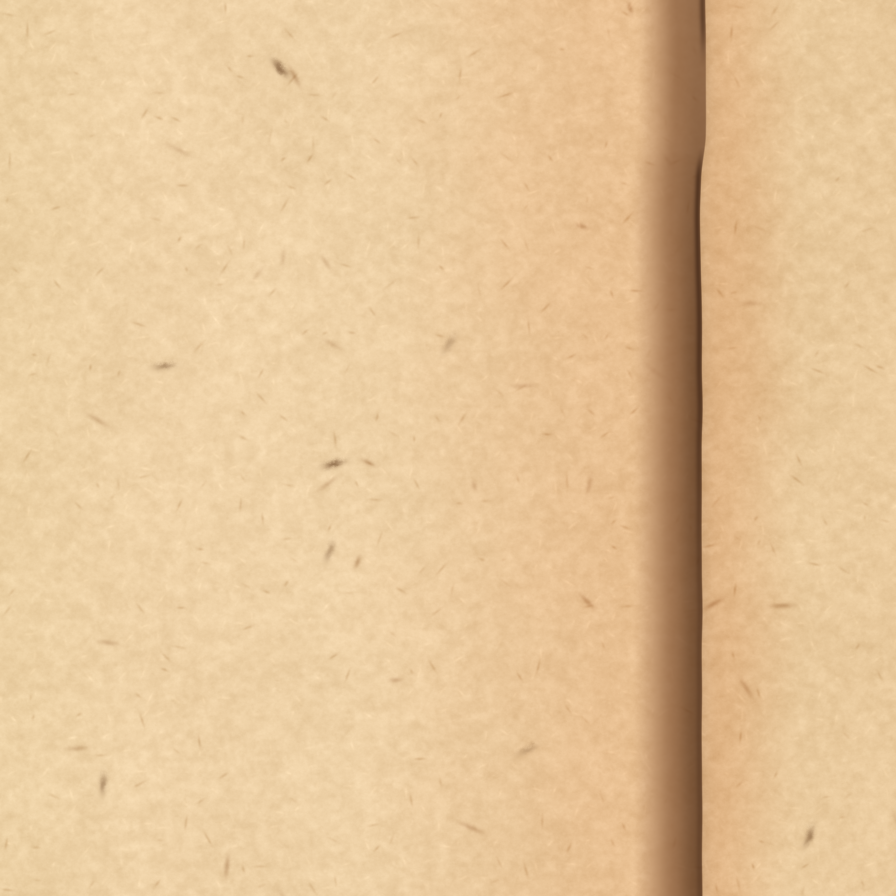
This texture is drawn by a WebGL 2 fragment shader. Its source:

```glsl
#version 300 es
precision highp float;
// Aged kraft paper with a vertical fold: layered value noise gives the pulp grain,
// scattered short strokes give the fibres, and a one-sided ramp of browns
// shades the valley left of a slightly wavering crease.
uniform vec2 u_resolution;
out vec4 fragColor;

float hash(vec2 p) {
  vec3 q = fract(p.xyx * vec3(0.1031, 0.1030, 0.0973));
  q += dot(q, q.yzx + 33.33);
  return fract((q.x + q.y) * q.z);
}

float noise(vec2 p) {
  vec2 i = floor(p), f = fract(p);
  f = f * f * (3.0 - 2.0 * f);
  return mix(mix(hash(i), hash(i + vec2(1, 0)), f.x),
             mix(hash(i + vec2(0, 1)), hash(i + vec2(1, 1)), f.x), f.y);
}

// Centred fractal noise, roughly -0.5 to 0.5
float fbm(vec2 p) {
  float sum = 0.0, amp = 0.5;
  for (int i = 0; i < 4; i++) {
    sum += amp * (noise(p) - 0.5);
    p = mat2(1.6, 1.2, -1.2, 1.6) * p + 17.3;
    amp *= 0.6;
  }
  return sum;
}

// Soft elongated spot: half length and half width in size
float stroke(vec2 p, float angle, vec2 size) {
  float c = cos(angle), s = sin(angle);
  p = vec2(c * p.x + s * p.y, c * p.y - s * p.x) / size;
  return exp(-dot(p, p));
}

// One short fibre per occupied grid cell, with neighbours included
float fibres(vec2 uv, float cells, float density) {
  vec2 p = uv * cells, cell = floor(p);
  float cover = 0.0;
  for (int y = -1; y <= 1; y++)
    for (int x = -1; x <= 1; x++) {
      vec2 id = cell + vec2(x, y);
      float seed = hash(id + cells);
      vec2 centre = id + 0.2 + 0.6 * vec2(hash(id + 7.1), hash(id + 23.7));
      float angle = 3.14 * hash(id + 41.9);
      float dab = stroke(p - centre, angle, vec2(0.12 + 0.2 * hash(id + 3.3), 0.07));
      cover += dab * step(1.0 - density, seed) * (0.4 + 0.6 * hash(id + 61.0));
    }
  return min(cover, 1.0);
}

// Horizontal place of the crease at height y
float creaseX(float y) {
  float x = 0.7835 + 0.004 * smoothstep(0.80, 0.85, y);
  x -= 0.0025 * exp(-pow((y - 0.74) / 0.06, 2.0));
  return x + 0.0012 * (noise(vec2(y * 22.0, 4.0)) - 0.5);
}

void main() {
  vec2 uv = gl_FragCoord.xy / u_resolution;
  float pixel = 1.0 / u_resolution.x;
  float d = uv.x - creaseX(uv.y);

  // Broad colour: pale sheet, warmer toward the fold on both sides
  float cloud = fbm(uv * 7.0);
  float warmth = smoothstep(0.36, 0.72, uv.x + 0.12 * cloud);
  vec3 leftPage = mix(vec3(0.935, 0.822, 0.655), vec3(0.908, 0.748, 0.567), warmth);
  leftPage = mix(leftPage, vec3(0.915, 0.81, 0.63), 0.5 * smoothstep(0.2, 0.0, uv.x));
  vec3 rightPage = mix(vec3(0.885, 0.712, 0.525), vec3(0.913, 0.790, 0.615),
                       smoothstep(0.01, 0.12, d + 0.03 * cloud));
  rightPage *= 1.0 - 0.08 * exp(-max(d, 0.0) / 0.008);

  // Valley shadow, softest at the top
  float lift = smoothstep(0.55, 1.0, uv.y);
  vec3 valley = mix(leftPage, vec3(0.77, 0.60, 0.44), smoothstep(-0.080, -0.049, d));
  valley = mix(valley, vec3(0.62, 0.45, 0.31), smoothstep(-0.058, -0.030, d));
  valley = mix(valley, mix(vec3(0.47, 0.325, 0.21), vec3(0.58, 0.42, 0.29), lift),
               smoothstep(-0.036, -0.006, d));

  float side = smoothstep(-pixel, pixel, d);
  vec3 colour = mix(valley, rightPage, side);

  // Pulp grain: mottling, fine flecks and pale short hairs
  float paper = 1.0 - 0.75 * smoothstep(-0.075, -0.045, d) * (1.0 - side);
  float grain = fbm(uv * vec2(75.0, 90.0));
  float flecks = fbm(uv * 170.0 + 9.0);
  colour += paper * (0.035 * cloud + 0.075 * grain + 0.045 * flecks) * vec3(0.85, 1.0, 1.15);
  colour += paper * 0.035 * fibres(uv + 0.37, 48.0, 0.35);
  colour -= paper * vec3(0.07, 0.09, 0.10) * fibres(uv, 42.0, 0.16);
  colour -= paper * vec3(0.13, 0.16, 0.16) * fibres(uv + 0.11, 24.0, 0.05);

  // Larger inclusions: x, y, angle, strength
  vec4 spots[8] = vec4[8](
    vec4(0.312, 0.924, 2.3, 0.75), vec4(0.373, 0.482, 0.25, 0.75),
    vec4(0.903, 0.067, 1.2, 0.6), vec4(0.184, 0.591, 0.1, 0.5),
    vec4(0.368, 0.385, 1.2, 0.4), vec4(0.115, 0.125, 1.5, 0.5),
    vec4(0.501, 0.616, 1.0, 0.3), vec4(0.588, 0.163, 0.5, 0.3));
  for (int i = 0; i < 8; i++) {
    vec2 p = uv - spots[i].xy + 0.005 * vec2(grain, flecks);
    float mark = stroke(p, spots[i].z, vec2(0.011, 0.004));
    colour = mix(colour, vec3(0.50, 0.36, 0.23), spots[i].w * mark);
  }

  // Dark slit under the lip, broken near the top
  float slit = smoothstep(0.84, 0.80, uv.y) * mix(0.45, 1.0, smoothstep(0.3, 0.65, uv.y));
  slit = max(slit, 0.8 * smoothstep(0.92, 0.98, uv.y));
  float line = exp(-pow((d + 0.003) / 0.0035, 2.0)) * (1.0 - side);
  colour = mix(colour, vec3(0.29, 0.18, 0.11), 0.8 * slit * line);

  fragColor = vec4(clamp(colour, 0.0, 1.0), 1.0);
}
```
